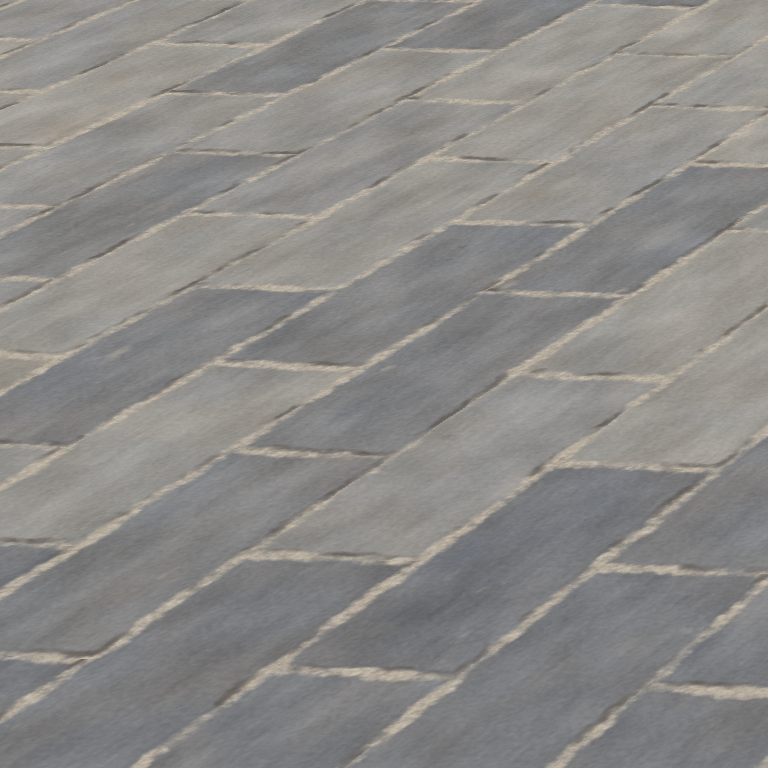
This texture is drawn by a Shadertoy shader. Its source:

```glsl
#define SLAB_ASPECT 2.6
#define JOINT_HALF 0.036
#define JOINT_WEAR 0.06
#define EDGE_WOBBLE 0.016
#define DARK_SHARE 0.2
#define PATCHES 0.13
#define GRAIN 0.06
#define LIGHT_STONE vec3(0.622, 0.607, 0.578)
#define MID_STONE vec3(0.565, 0.560, 0.552)
#define DARK_STONE vec3(0.462, 0.465, 0.476)
#define MORTAR vec3(0.725, 0.685, 0.625)
#define SHADOW vec3(0.345, 0.325, 0.310)

// Columns: across the courses, along the courses, origin
const mat3 GROUND_TO_VIEW = mat3(
    -0.238, 0.0131, 0.008,
     0.469, 0.3245, 0.137,
     0.592, 0.1146, 1.0);

vec2 hash2(vec2 p) {
    vec3 q = fract(p.xyx * vec3(0.1031, 0.1030, 0.0973));
    q += dot(q, q.yzx + 33.33);
    return fract((q.xx + q.yz) * q.zy);
}

float cornerSlope(vec2 cell, vec2 offset) {
    return dot(hash2(cell) * 2.0 - 1.0, offset);
}

// Gradient noise, roughly -0.7 to 0.7
float noise(vec2 p) {
    vec2 i = floor(p), f = fract(p);
    vec2 s = f * f * f * (f * (f * 6.0 - 15.0) + 10.0);
    vec2 e = vec2(1.0, 0.0);
    float low = mix(cornerSlope(i, f), cornerSlope(i + e.xy, f - e.xy), s.x);
    float high = mix(cornerSlope(i + e.yx, f - e.yx), cornerSlope(i + e.xx, f - e.xx), s.x);
    return mix(low, high, s.y);
}

float fbm(vec2 p) {
    float sum = 0.0, amp = 0.7;
    for (int i = 0; i < 4; i++) {
        sum += amp * noise(p);
        p = mat2(1.6, 1.2, -1.2, 1.6) * p + 7.3;
        amp *= 0.55;
    }
    return sum;
}

// Colour of one slab: tone, cloudy patches, faint cleft streaks, scuffs
vec3 slabColor(vec2 id, vec2 center, vec2 ground) {
    vec2 rnd = hash2(id + 61.0);
    vec2 seed = rnd * 37.0;
    float nearDark = 1.0 - smoothstep(1.0, 1.35, center.y + 0.3 * id.x);
    float oddDark = smoothstep(1.0 - DARK_SHARE, 1.1 - DARK_SHARE, rnd.y) * 0.65;
    vec3 col = mix(MID_STONE, LIGHT_STONE, rnd.x);
    col = mix(col, DARK_STONE, max(nearDark * (0.65 + 0.35 * rnd.x), oddDark));

    float patches = fbm(ground * vec2(2.2, 2.0) + seed);
    float streaks = fbm(ground * vec2(11.0, 2.6) + seed);
    col += PATCHES * (patches + 0.35 * streaks);
    col += vec3(0.03, 0.005, -0.025) * fbm(ground * 1.5 + seed.yx);

    float scuff = smoothstep(0.3, 0.6, fbm(ground * vec2(5.0, 4.0) + seed + 11.0));
    float stain = smoothstep(0.35, 0.65, fbm(ground * vec2(6.0, 4.0) + seed + 23.0));
    col = mix(col, MORTAR, 0.45 * scuff);
    return mix(col, SHADOW, 0.35 * stain);
}

void mainImage(out vec4 fragColor, in vec2 fragCoord) {
    vec2 uv = fragCoord / iResolution.xy;
    vec3 q = inverse(GROUND_TO_VIEW) * vec3(uv, 1.0);
    vec2 plane = q.xy / q.z;
    vec2 metric = plane * vec2(1.0, SLAB_ASPECT);

    // Running bond with uneven edges
    vec2 wobble = vec2(noise(metric * 3.0), noise(metric * 3.0 + 19.0));
    vec2 ground = plane + EDGE_WOBBLE * wobble * vec2(2.0, 1.0);
    float course = floor(ground.x);
    float shift = 0.5 * mod(course, 2.0) + 0.03 * (hash2(vec2(course, 4.0)).x - 0.5);
    vec2 bond = vec2(ground.x, ground.y - shift);
    vec2 id = floor(bond);
    vec2 local = fract(bond);
    vec2 center = id + vec2(0.5, 0.5 + shift);

    // Distances to the joints, end joints a little wider
    vec2 scale = vec2(1.0, SLAB_ASPECT * 0.8);
    vec2 lowEdge = local * scale;
    vec2 highEdge = (1.0 - local) * scale;
    float lowDist = min(lowEdge.x, lowEdge.y);
    float dist = min(lowDist, min(highEdge.x, highEdge.y));
    float aa = fwidth(dist) * 0.8 + 0.014;

    // Mortar, ragged, washed out in stretches
    float wear = fbm(metric * 1.7 + 5.0);
    float ragged = fbm(metric * 11.0);
    float halfWidth = max(JOINT_HALF + JOINT_WEAR * (0.7 * wear + 0.5 * ragged), 0.008);
    float mortar = 1.0 - smoothstep(halfWidth - aa, halfWidth + aa, dist);
    float presence = mix(0.4, 0.95, smoothstep(-0.3, 0.2, wear + 0.6 * ragged));

    float grain = fbm(metric * vec2(30.0, 24.0));
    vec3 col = slabColor(id, center, metric * vec2(1.0, 0.6)) + GRAIN * grain;
    vec3 fill = MORTAR + GRAIN * 2.5 * grain + 0.10 * ragged;
    col = mix(col, fill, mortar * presence);

    // Broken shadow line on the lower edges of each slab
    float line = 1.0 - smoothstep(0.004, 0.022 + aa, abs(lowDist - halfWidth));
    float broken = smoothstep(-0.1, 0.3, fbm(metric * vec2(2.6, 2.0) + 31.0) - 0.3 * wear);
    col = mix(col, SHADOW, line * broken * (0.7 + 0.4 * ragged));

    fragColor = vec4(clamp(col, 0.0, 1.0), 1.0);
}
```
